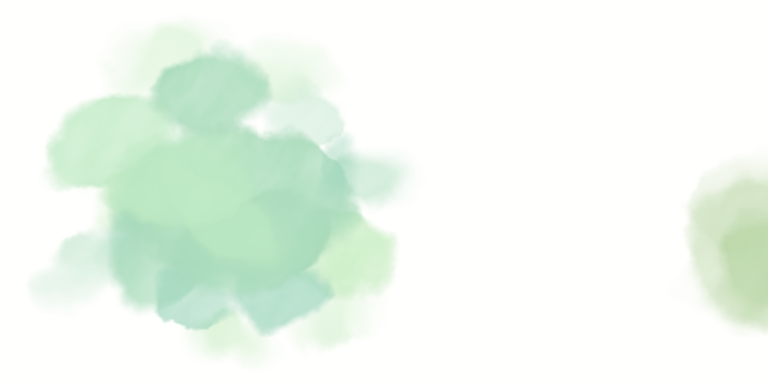
Give the GLSL for this background, as a Shadertoy shader.

```glsl
// Layered green watercolour washes on white paper, with a second bloom at the right edge.

#define PAPER vec3(1.0, 1.0, 0.992)
#define WARP_AMOUNT 0.085
#define WARP_SCALE 6.5
#define GRAIN_AMOUNT 0.38
#define RIM_AMOUNT 0.025
#define MINT vec3(0.75, 0.92, 0.77)
#define JADE vec3(0.67, 0.865, 0.74)
#define TEAL vec3(0.62, 0.84, 0.74)
#define LEAF vec3(0.78, 0.93, 0.76)
#define MOSS vec3(0.71, 0.83, 0.63)

vec2 hashGradient(vec2 cell) {
    vec3 h = fract(vec3(cell.xyx) * vec3(0.1031, 0.1030, 0.0973));
    h += dot(h, h.yzx + 33.33);
    return fract((h.xx + h.yz) * h.zy) * 2.0 - 1.0;
}

float gradientNoise(vec2 p) {
    vec2 i = floor(p), f = fract(p);
    vec2 u = f * f * f * (f * (f * 6.0 - 15.0) + 10.0);
    vec2 e = vec2(0.0, 1.0);
    float bottom = mix(dot(hashGradient(i), f),
                       dot(hashGradient(i + e.yx), f - e.yx), u.x);
    float top = mix(dot(hashGradient(i + e.xy), f - e.xy),
                    dot(hashGradient(i + e.yy), f - e.yy), u.x);
    return mix(bottom, top, u.y);
}

float fbm(vec2 p) {
    float sum = 0.0, weight = 0.6;
    for (int i = 0; i < 5; i++) {
        sum += weight * gradientNoise(p);
        p = mat2(1.6, 1.2, -1.2, 1.6) * p + 7.3;
        weight *= 0.5;
    }
    return sum;
}

vec2 rotate(vec2 p, float angle) {
    float c = cos(angle), s = sin(angle);
    return vec2(c * p.x + s * p.y, c * p.y - s * p.x);
}

// Lays one ragged, tilted ellipse of pigment over the colour below
void wash(inout vec3 color, vec2 p, vec2 center, vec2 radius, float tilt,
          vec3 tint, float opacity, float softness) {
    vec2 local = rotate(p - center, tilt);
    if (length(local / (radius + 0.12)) > 1.0) return;

    // Warped outline, crisp in some places and feathered in others
    vec2 seed = center * 37.0 + 20.0;
    vec2 q = p * WARP_SCALE + seed;
    local += WARP_AMOUNT * vec2(fbm(q), fbm(q + 41.7));
    float dist = (length(local / radius) - 1.0) * min(radius.x, radius.y);
    float feather = gradientNoise(p * 5.0 + seed.yx);
    float blur = 0.004 + softness * smoothstep(-0.35, 0.45, feather);
    float coverage = 1.0 - smoothstep(-blur * 1.6, blur, dist);

    // Streaked pigment, slightly denser along the rim
    vec2 stroke = rotate(p, 0.95) * vec2(5.0, 11.0);
    float density = 1.0 - GRAIN_AMOUNT * (0.35 + fbm(stroke + seed));
    float rim = RIM_AMOUNT * exp(-abs(dist) / 0.012);
    color = mix(color, tint - rim, clamp(coverage * opacity * density, 0.0, 1.0));
}

void mainImage(out vec4 fragColor, in vec2 fragCoord) {
    vec2 p = fragCoord / iResolution.y;
    vec3 color = PAPER;

    // Pale outer washes
    wash(color, p, vec2(0.41, 0.83), vec2(0.15, 0.085), 0.45, LEAF, 0.48, 0.06);
    wash(color, p, vec2(0.74, 0.81), vec2(0.125, 0.065), -0.05, LEAF, 0.45, 0.05);
    wash(color, p, vec2(0.79, 0.69), vec2(0.10, 0.075), -0.5, JADE, 0.40, 0.05);
    wash(color, p, vec2(0.96, 0.54), vec2(0.105, 0.075), 0.1, JADE, 0.60, 0.05);
    wash(color, p, vec2(0.24, 0.31), vec2(0.15, 0.075), 0.35, JADE, 0.48, 0.06);
    wash(color, p, vec2(0.60, 0.13), vec2(0.085, 0.065), -0.4, LEAF, 0.62, 0.05);
    wash(color, p, vec2(0.86, 0.16), vec2(0.10, 0.065), 0.5, LEAF, 0.55, 0.05);

    // Lobes around the main mass
    wash(color, p, vec2(0.29, 0.63), vec2(0.17, 0.11), 0.35, MINT, 0.88, 0.02);
    wash(color, p, vec2(0.90, 0.345), vec2(0.135, 0.115), -0.4, LEAF, 0.90, 0.025);
    wash(color, p, vec2(0.36, 0.47), vec2(0.11, 0.07), 0.2, LEAF, 0.80, 0.03);
    wash(color, p, vec2(0.55, 0.76), vec2(0.155, 0.105), 0.15, JADE, 0.96, 0.025);
    wash(color, p, vec2(0.42, 0.33), vec2(0.15, 0.12), 0.3, JADE, 0.88, 0.03);
    wash(color, p, vec2(0.51, 0.23), vec2(0.105, 0.10), -0.3, TEAL, 0.72, 0.03);
    wash(color, p, vec2(0.73, 0.24), vec2(0.125, 0.09), 0.1, TEAL, 0.82, 0.025);

    // Broad centre, with a cool right side and a light left side
    wash(color, p, vec2(0.61, 0.48), vec2(0.32, 0.20), -0.1, JADE, 0.98, 0.02);
    wash(color, p, vec2(0.66, 0.36), vec2(0.21, 0.13), 0.3, JADE, 0.85, 0.025);
    wash(color, p, vec2(0.47, 0.53), vec2(0.20, 0.13), 0.2, MINT, 0.85, 0.05);
    wash(color, p, vec2(0.58, 0.43), vec2(0.20, 0.09), -0.7, MINT, 0.70, 0.06);
    wash(color, p, vec2(0.88, 0.54), vec2(0.05, 0.10), -0.1, TEAL, 0.55, 0.04);
    wash(color, p, vec2(0.32, 0.37), vec2(0.035, 0.08), -0.3, TEAL, 0.50, 0.04);

    // Moss bloom cut by the right edge
    wash(color, p, vec2(1.96, 0.47), vec2(0.17, 0.12), 0.2, MOSS, 0.25, 0.07);
    wash(color, p, vec2(1.98, 0.34), vec2(0.20, 0.20), 0.0, MOSS, 0.50, 0.06);
    wash(color, p, vec2(1.99, 0.31), vec2(0.125, 0.15), -0.3, MOSS, 0.75, 0.05);

    fragColor = vec4(color, 1.0);
}
```
